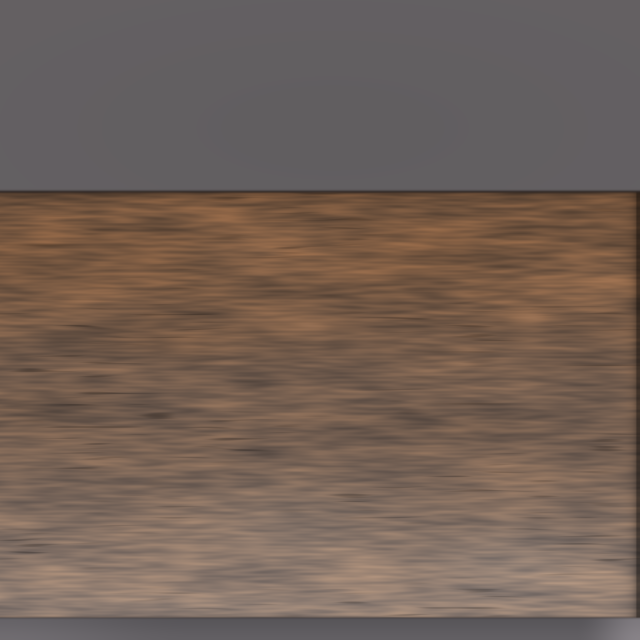
Give the GLSL for this texture, as a Shadertoy shader.

```glsl
const float WOOD_TOP = 0.7005;
const float WOOD_BOTTOM = 0.0350;
const float WOOD_RIGHT = 0.9945;
const vec3 WALL = vec3(0.392, 0.376, 0.386);
const vec3 WOOD_WARM = vec3(0.462, 0.338, 0.246);
const vec3 WOOD_MID = vec3(0.458, 0.372, 0.315);
const vec3 WOOD_PALE = vec3(0.565, 0.488, 0.440);
const vec3 EDGE_DARK = vec3(0.180, 0.150, 0.140);
const vec3 FLOOR_DARK = vec3(0.345, 0.335, 0.350);
const vec3 FLOOR_LIGHT = vec3(0.540, 0.520, 0.540);
const float GRAIN_CONTRAST = 0.33;
const float PATCH_CONTRAST = 0.15;
const float CRACK_DEPTH = 0.22;
const float BORDER_SHADE = 0.28;

vec2 gradientAt(vec2 cell) {
    vec3 p = fract(vec3(cell.xyx) * vec3(0.1031, 0.1030, 0.0973));
    p += dot(p, p.yzx + 33.33);
    float angle = 6.2832 * fract((p.x + p.y) * p.z);
    return vec2(cos(angle), sin(angle));
}

float gradientNoise(vec2 p) {
    vec2 i = floor(p), f = p - i;
    vec2 w = f * f * f * (f * (f * 6.0 - 15.0) + 10.0);
    float a = dot(gradientAt(i), f);
    float b = dot(gradientAt(i + vec2(1, 0)), f - vec2(1, 0));
    float c = dot(gradientAt(i + vec2(0, 1)), f - vec2(0, 1));
    float d = dot(gradientAt(i + vec2(1, 1)), f - vec2(1, 1));
    return mix(mix(a, b, w.x), mix(c, d, w.x), w.y);
}

// Long fibres, each octave thinner than the last
float fibres(vec2 p) {
    float sum = 0.0, weight = 0.36;
    vec2 scale = vec2(5.0, 46.0);
    for (int i = 0; i < 4; i++) {
        sum += weight * gradientNoise(p * scale + float(i) * vec2(17.3, 41.7));
        scale *= vec2(1.55, 1.65);
        weight *= 1.12;
    }
    return sum;
}

float softSpot(vec2 p, vec2 centre, vec2 radius) {
    vec2 d = (p - centre) / radius;
    return exp(-dot(d, d));
}

vec3 woodColor(vec2 p) {
    float height = clamp((p.y - WOOD_BOTTOM) / (WOOD_TOP - WOOD_BOTTOM), 0.0, 1.0);
    vec3 col = mix(WOOD_MID, WOOD_WARM, smoothstep(0.45, 0.90, height));
    col = mix(col, WOOD_PALE, 1.0 - smoothstep(0.0, 0.48, height));

    // Broad stains and lighter areas
    float patches = gradientNoise(p * vec2(4.0, 15.0) + 5.2)
                  + 0.7 * gradientNoise(p * vec2(9.0, 31.0) + 21.4);
    float tone = 1.0 + PATCH_CONTRAST * patches;
    tone += 0.11 * softSpot(p, vec2(0.43, 0.61), vec2(0.13, 0.045));
    tone += 0.08 * softSpot(p, vec2(0.92, 0.57), vec2(0.10, 0.05));
    tone -= 0.09 * softSpot(p, vec2(0.27, 0.47), vec2(0.12, 0.03));
    tone -= 0.10 * softSpot(p, vec2(0.06, 0.36), vec2(0.13, 0.035));
    tone -= 0.06 * softSpot(p, vec2(0.70, 0.34), vec2(0.18, 0.03));

    // Fine grain, slightly stronger in the warm upper part
    vec2 q = p + vec2(0.0, 0.002 * gradientNoise(p * vec2(3.0, 9.0)));
    float grain = fibres(q);
    tone += GRAIN_CONTRAST * grain * mix(0.85, 1.1, height);

    // Scattered cracks and three stronger ones
    float crack = smoothstep(0.22, 0.58, gradientNoise(q * vec2(10.0, 170.0) + 73.0));
    crack *= smoothstep(-0.15, 0.30, gradientNoise(p * vec2(3.0, 11.0) + 50.0));
    crack += softSpot(p, vec2(0.070, 0.617), vec2(0.040, 0.0025));
    crack += softSpot(p, vec2(0.950, 0.429), vec2(0.060, 0.0015));
    crack += softSpot(p, vec2(0.740, 0.369), vec2(0.055, 0.0018));
    tone -= CRACK_DEPTH * min(crack, 1.4);
    col *= tone;

    // Cool stain in dark fibres, warm tint in bright ones
    float warmth = clamp(0.7 * grain + 0.4 * patches, -0.4, 0.4);
    col *= 1.0 + warmth * vec3(0.08, 0.0, -0.12);

    // Pale sheen near the lower edge
    float sheen = softSpot(p, vec2(0.80, 0.12), vec2(0.14, 0.06))
                + 0.7 * softSpot(p, vec2(0.46, 0.19), vec2(0.16, 0.07))
                + 0.5 * softSpot(p, vec2(0.40, 0.05), vec2(0.40, 0.025));
    col += sheen * vec3(0.015, 0.024, 0.030);

    // Darkening along the borders
    col *= 1.0 - BORDER_SHADE * exp(-max(WOOD_TOP - p.y, 0.0) / 0.010);
    col *= 1.0 - BORDER_SHADE * exp(-max(WOOD_RIGHT - p.x, 0.0) / 0.007);
    return col;
}

vec3 wallColor(vec2 p) {
    float shade = softSpot(p, vec2(0.52, 0.80), vec2(0.42, 0.16));
    return WALL - shade * vec3(0.012, 0.007, 0.009);
}

vec3 floorColor(vec2 p) {
    float light = 0.28 * (1.0 - smoothstep(0.0, 0.30, p.x));
    light += 0.75 * smoothstep(0.90, 1.0, p.x);
    light += 0.20 * (1.0 - smoothstep(0.0, WOOD_BOTTOM, p.y));
    return mix(FLOOR_DARK, FLOOR_LIGHT, min(light, 1.0));
}

void mainImage(out vec4 fragColor, in vec2 fragCoord) {
    vec2 p = fragCoord / iResolution.xy;
    vec2 soft = max(1.0 / iResolution.xy, vec2(0.0015));

    vec3 wood = woodColor(p);
    wood *= mix(1.0, 0.68, smoothstep(-soft.x, soft.x, p.x - WOOD_RIGHT));

    vec3 col = mix(floorColor(p), wood, smoothstep(-soft.y, soft.y, p.y - WOOD_BOTTOM));
    col = mix(col, wallColor(p), smoothstep(-soft.y, soft.y, p.y - WOOD_TOP));

    // Thin seams above and below the board
    vec2 seam = (p.y - vec2(WOOD_TOP, WOOD_BOTTOM)) / vec2(0.0024, 0.0022);
    vec2 seamShade = vec2(0.72, 0.30) * exp(-seam * seam);
    col = mix(col, EDGE_DARK, max(seamShade.x, seamShade.y));
    fragColor = vec4(clamp(col, 0.0, 1.0), 1.0);
}
```
